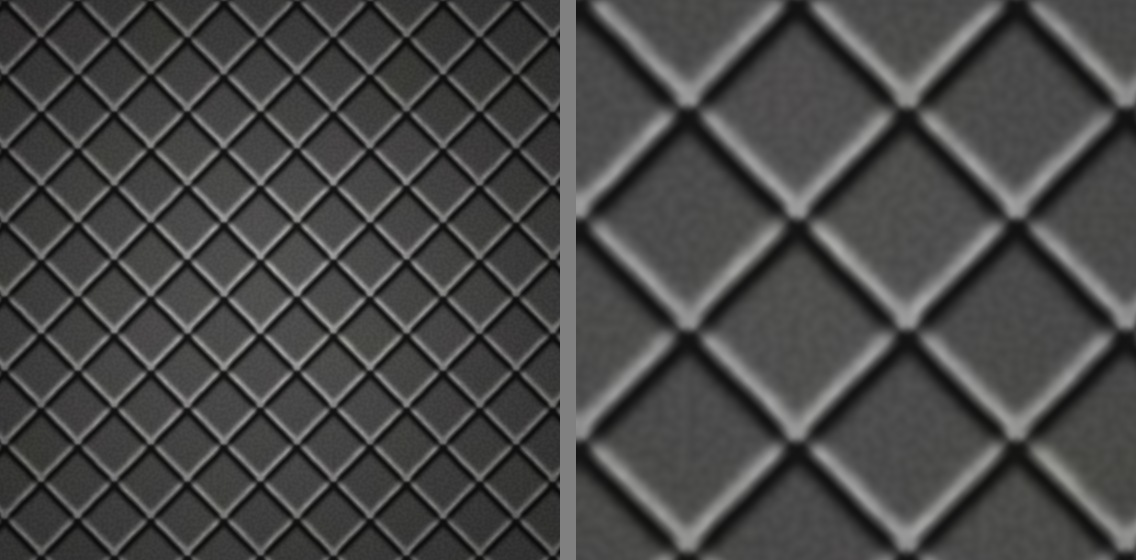
Left, the full canvas; right, a detail of the centre.
Give the GLSL for this pattern, as a Shadertoy shader.

```glsl
// Dark quilted panel: a diamond lattice of grooves, each with a bright lip above
// and a shadow below. Two diagonal line families are folded with fract, then
// shaded with soft profiles, a radial light, gradient-noise grain and faint tints.

const vec2  PERIOD = vec2(0.1305, 0.1322);   // diamond width and height
const vec2  CROSSING = vec2(0.4650, 0.5370); // one lattice crossing
const float LIP_OFFSET = 0.0040;
const float LIP_WIDTH = 0.0034;
const float LIP_GLOW = 0.0062;               // falloff into the face above
const float SHADOW_OFFSET = 0.0050;
const float SHADOW_WIDTH = 0.0036;
const float SHADOW_FADE = 0.0066;            // falloff into the face below
const float SHADOW_DEPTH = 0.74;
const float LIP_GAIN = 0.98;
const float WOBBLE = 0.0009;
const vec2  LIGHT_CENTER = vec2(0.47, 0.48);
const float FACE_CENTER = 0.305;
const float FACE_EDGE = 0.185;
const float GRAIN_SCALE = 150.0;
const float GRAIN_AMOUNT = 0.035;
const float TINT_SCALE = 9.0;
const vec3  WARM_TINT = vec3(0.020, 0.002, 0.004);
const vec3  OLIVE_TINT = vec3(0.004, 0.004, -0.018);

float hash(vec2 p) {
    vec3 q = fract(p.xyx * 0.1031);
    q += dot(q, q.yzx + 33.33);
    return fract((q.x + q.y) * q.z);
}

float cornerRamp(vec2 corner, vec2 offset) {
    float angle = 6.2832 * hash(corner);
    return dot(vec2(cos(angle), sin(angle)), offset);
}

float gradientNoise(vec2 p) {
    vec2 i = floor(p), f = fract(p);
    vec2 w = f * f * f * (f * (f * 6.0 - 15.0) + 10.0);
    vec2 e = vec2(1.0, 0.0);
    float low = mix(cornerRamp(i, f), cornerRamp(i + e.xy, f - e.xy), w.x);
    float high = mix(cornerRamp(i + e.yx, f - e.yx), cornerRamp(i + 1.0, f - 1.0), w.x);
    return mix(low, high, w.y);
}

// Bell curve with its own width on each side, never thinner than a pixel
float bell(float d, float below, float above, float pixel) {
    float width = length(vec2(d < 0.0 ? below : above, 0.6 * pixel));
    return exp(-d * d / (width * width));
}

// Soft union of the two line families
float unite(float a, float b) {
    return 1.0 - (1.0 - a) * (1.0 - b);
}

void mainImage(out vec4 fragColor, in vec2 fragCoord) {
    float pixel = 1.0 / iResolution.y;
    vec2 p = fragCoord * pixel;

    // Diagonal lattice: lines lie at whole values, positive side faces up
    vec2 bent = p + WOBBLE * vec2(gradientNoise(p * 38.0), gradientNoise(p * 38.0 + 71.0));
    vec2 q = (bent - CROSSING) / PERIOD;
    vec2 lattice = vec2(q.y + q.x, q.y - q.x);
    float spacing = 1.0 / length(1.0 / PERIOD);
    vec2 d = (fract(lattice + 0.5) - 0.5) * spacing;

    // Bright lips and dark grooves
    vec2 l = d - LIP_OFFSET;
    vec2 s = d + SHADOW_OFFSET;
    float lip = unite(bell(l.x, LIP_WIDTH, LIP_GLOW, pixel),
                      bell(l.y, LIP_WIDTH, LIP_GLOW, pixel));
    float shadow = unite(bell(s.x, SHADOW_FADE, SHADOW_WIDTH, pixel),
                         bell(s.y, SHADOW_FADE, SHADOW_WIDTH, pixel));

    // Radial light, per-diamond variation and grain
    float light = mix(FACE_CENTER, FACE_EDGE, smoothstep(0.0, 0.78, length(p - LIGHT_CENTER)));
    float variation = 0.05 * (hash(floor(lattice) + 40.0) - 0.5);
    float grain = GRAIN_AMOUNT * gradientNoise(p * GRAIN_SCALE);
    float tint = gradientNoise(p * TINT_SCALE + 19.0);
    vec3 face = vec3(light * (1.0 + variation) + grain);
    face += WARM_TINT * max(tint, 0.0) + OLIVE_TINT * max(-tint, 0.0);

    // Lips vary slightly in strength along their length
    float wear = 1.0 + 0.3 * gradientNoise(p * 55.0 + 7.0);
    vec3 color = face * (1.0 - SHADOW_DEPTH * shadow);
    color += light * LIP_GAIN * wear * lip * (1.0 - 0.45 * shadow);
    fragColor = vec4(clamp(color, 0.0, 1.0), 1.0);
}
```
